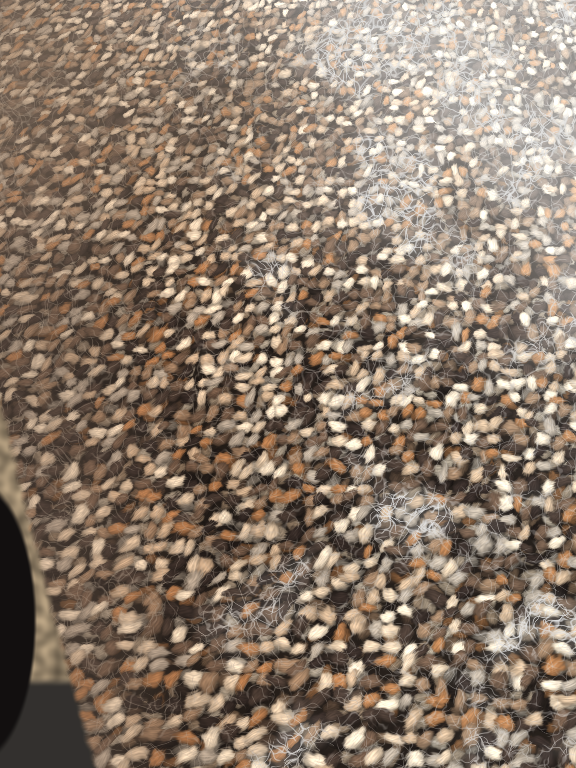
A Shadertoy shader for this texture:

```glsl
// Nubby wool tweed draped over a cushion, with stray white fibres and light from the upper right.

vec2 hash2(vec2 p) {
    vec3 q = fract(p.xyx * vec3(0.1031, 0.1030, 0.0973));
    q += dot(q, q.yzx + 33.33);
    return fract((q.xx + q.yz) * q.zy);
}

float gradDot(vec2 cell, vec2 f, vec2 corner) {
    float a = 6.2832 * hash2(cell + corner + 100.0).x;
    return dot(vec2(cos(a), sin(a)), f - corner);
}

float gradientNoise(vec2 p) {
    vec2 i = floor(p), f = p - i;
    vec2 u = f * f * f * (f * (f * 6.0 - 15.0) + 10.0);
    return mix(mix(gradDot(i, f, vec2(0, 0)), gradDot(i, f, vec2(1, 0)), u.x),
               mix(gradDot(i, f, vec2(0, 1)), gradDot(i, f, vec2(1, 1)), u.x), u.y);
}

mat2 rotate(float a) {
    float c = cos(a), s = sin(a);
    return mat2(c, -s, s, c);
}

// Overlapping tilted yarn nubs, one per jittered cell, laid over a base colour
vec3 tweed(vec2 p, vec3 base) {
    vec3 yarn[9] = vec3[9](vec3(0.85, 0.81, 0.74), vec3(0.70, 0.62, 0.53),
        vec3(0.53, 0.44, 0.36), vec3(0.18, 0.15, 0.14), vec3(0.60, 0.43, 0.29),
        vec3(0.62, 0.59, 0.55), vec3(0.38, 0.31, 0.26), vec3(0.76, 0.70, 0.62),
        vec3(0.24, 0.20, 0.18));
    vec3 col = base;
    vec2 cell = floor(p);
    for (int j = 1; j >= -1; j--)
    for (int i = -1; i <= 1; i++) {
        vec2 id = cell + vec2(i, j);
        vec2 r = hash2(id), s = hash2(id + 57.3);
        vec2 q = rotate(0.5 + 1.3 * (s.x - 0.5)) * (p - id - 0.5 - 0.6 * (r - 0.5));
        float d = length(q / vec2(0.54 + 0.2 * s.y, 0.36 + 0.14 * r.x));
        float strands = gradientNoise(q * vec2(2.5, 11.0) + id * 7.0);
        d += 0.25 * strands + 0.35 * gradientNoise(q * 2.6 + id * 5.0);
        float shade = 1.10 - 0.42 * d * d + 0.3 * strands + 0.3 * q.y;
        vec3 c = yarn[int(fract(s.y * 13.7 + r.y) * 8.99)] * shade;
        col = mix(col, c, 1.0 - smoothstep(0.65, 1.12, d));
    }
    return col;
}

// Coverage of curled hairs scattered over a grid with the given cell count
float hairs(vec2 p, float count, float amount) {
    vec2 g = p * count + count * 1.7;
    g += 0.4 * vec2(gradientNoise(g * 1.6), gradientNoise(g * 1.6 + 31.0));
    vec2 cell = floor(g);
    float cover = 0.0, width = 0.0007 + 0.7 / iResolution.y;
    for (int j = -1; j <= 1; j++)
    for (int i = -1; i <= 1; i++) {
        vec2 id = cell + vec2(i, j);
        vec2 r = hash2(id + count), s = hash2(id + count * 3.0 + 9.0);
        vec2 q = rotate(6.2832 * s.x) * (g - id - r);
        float bend = 1.6 * (s.y - 0.5);
        float d = abs(q.y - bend * q.x * q.x) / sqrt(1.0 + 4.0 * bend * bend * q.x * q.x);
        float line = 1.0 - smoothstep(0.0, width, d / count);
        line *= 1.0 - smoothstep(0.5, 0.85, abs(q.x));
        cover = max(cover, line * step(fract(r.x * 7.0 + s.y * 5.0), amount));
    }
    return cover;
}

// Dark chair and beige floor behind the cushion
vec3 backdrop(vec2 p) {
    vec3 col = vec3(0.58, 0.51, 0.41) * (1.0 + 0.5 * gradientNoise(p * 60.0));
    col = mix(vec3(0.20, 0.19, 0.18), col, smoothstep(0.105, 0.12, p.y));
    float chair = length((p - vec2(-0.03, 0.19)) / vec2(0.076, 0.18));
    return mix(vec3(0.07, 0.06, 0.06), col, smoothstep(0.96, 1.04, chair));
}

void mainImage(out vec4 fragColor, in vec2 fragCoord) {
    vec2 p = fragCoord / iResolution.y;
    float right = smoothstep(0.1, 0.65, p.x);
    float patches = gradientNoise(p * 5.0 + 3.0);
    float glow = smoothstep(0.92, 1.52, 0.9 * p.x + p.y + 0.12 * patches);

    // Weave shrinking into the distance, a dim layer below a bright one
    float depth = 1.7 - p.y;
    vec2 weave = 68.0 * vec2((p.x - 0.45) / depth, -log(depth)) + 200.0;
    weave += 0.5 * vec2(gradientNoise(weave * 0.5), gradientNoise(weave * 0.5 + 17.0));
    vec3 under = 0.62 * tweed(weave * 1.15 + 37.5, vec3(0.20, 0.17, 0.15));
    vec3 col = tweed(weave, under);

    // Warm shade on the left, cool light on the right
    col *= mix(vec3(1.10, 1.01, 0.93), vec3(1.20, 1.18, 1.15), right);
    col *= 1.0 + 0.15 * patches + 0.4 * glow;
    float rim = 1.0 - smoothstep(0.0, 0.22, p.x - 0.1 * (1.0 - p.y));
    col = mix(col, vec3(0.46, 0.39, 0.34), 0.35 * rim);
    float topWarmth = smoothstep(0.5, 0.95, p.y) * (1.0 - glow);
    col = mix(col, vec3(0.72, 0.63, 0.54), 0.35 * topWarmth);

    // Loose fibres, gathered into pale clumps
    float clumps = gradientNoise(p * vec2(7.0, 8.0) + 5.0) + 0.5 * gradientNoise(p * 19.0);
    float fluff = smoothstep(0.05, 0.55, clumps + 0.35 * glow) * smoothstep(0.12, 0.45, p.x);
    vec3 hairColor = mix(vec3(0.70, 0.62, 0.54), vec3(0.91, 0.91, 0.91), max(fluff, 0.75 * right));
    col = mix(col, vec3(0.80, 0.80, 0.79), 0.22 * fluff);
    for (int k = 0; k < 7; k++) {
        float count = 9.0 + 8.0 * float(k);
        float amount = 0.18 + 0.07 * float(k) + 0.4 * fluff;
        col = mix(col, hairColor, hairs(p, count, amount) * (0.27 + 0.43 * fluff));
    }
    col = mix(col, vec3(0.91, 0.91, 0.90), 0.55 * glow);

    // Fuzzy silhouette of the cushion
    float edge = p.x - 0.125 + 0.29 * p.y - 0.06 * p.y * p.y + 0.004 * gradientNoise(p * 70.0);
    col = mix(backdrop(p), col, smoothstep(-0.006, 0.006, edge));
    fragColor = vec4(clamp(col, 0.0, 1.0), 1.0);
}
```
